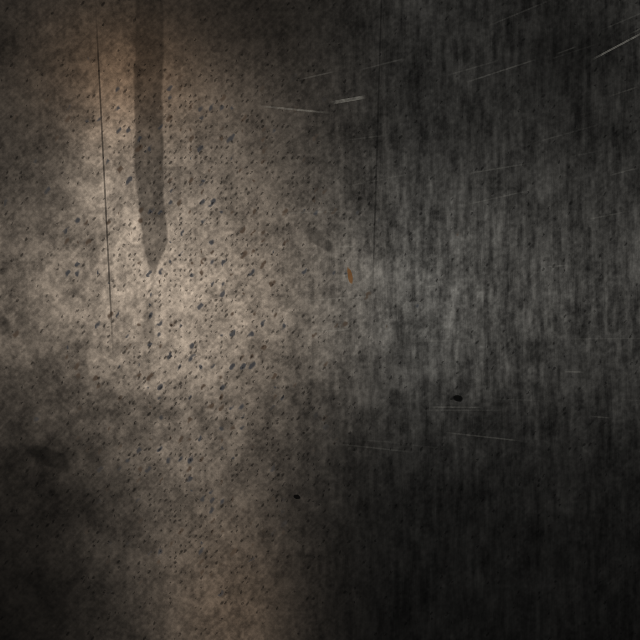
Reproduce this texture procedurally as a WebGL 2 fragment shader.

```glsl
#version 300 es
precision highp float;
// Weathered concrete wall: warm lit column, damp drip, pits, vertical grain and fanned scratches.
uniform vec2 u_resolution;
out vec4 outColor;

const vec3 WARM_TINT = vec3(1.10, 1.0, 0.89);
const vec3 COOL_TINT = vec3(1.02, 1.0, 0.95);
const vec3 RUST_TINT = vec3(1.25, 1.0, 0.78);
const vec3 PIT_BLUE = vec3(0.17, 0.18, 0.20);
const vec3 PIT_BROWN = vec3(0.25, 0.20, 0.16);
const vec3 SCRATCH_COLOR = vec3(0.56, 0.55, 0.51);
const vec3 RUST_COLOR = vec3(0.40, 0.25, 0.12);
const float COLUMN_LIGHT = 0.22;
const float BAND_LIGHT = 0.22;
const float DRIP_SHADE = 0.66;
const float GRAIN_AMOUNT = 0.55;
const float MOTTLE_AMOUNT = 0.42;
const float STREAK_AMOUNT = 0.85;
const int SCRATCH_COUNT = 46;

float hash(vec2 c) {
  vec3 q = fract(c.xyx * 0.1031);
  q += dot(q, q.yzx + 33.33);
  return fract((q.x + q.y) * q.z);
}

float valueNoise(vec2 p) {
  vec2 i = floor(p), f = fract(p);
  f = f * f * (3.0 - 2.0 * f);
  return mix(mix(hash(i), hash(i + vec2(1, 0)), f.x),
             mix(hash(i + vec2(0, 1)), hash(i + vec2(1, 1)), f.x), f.y);
}

// Layered noise centered on zero.
float fbm(vec2 p) {
  float sum = 0.0, amp = 0.53;
  for (int i = 0; i < 4; i++) {
    sum += amp * (valueNoise(p) - 0.5);
    p = mat2(1.6, 1.2, -1.2, 1.6) * p + 17.3;
    amp *= 0.5;
  }
  return sum;
}

float bell(float x) { return exp(-x * x); }
float glow(vec2 p, vec2 center, vec2 size) { return bell(length((p - center) / size)); }

// Soft elliptical spot, turned by an angle.
float spot(vec2 p, vec2 center, vec2 radius, float angle) {
  float c = cos(angle), s = sin(angle);
  return 1.0 - smoothstep(0.65, 1.1, length(mat2(c, -s, s, c) * (p - center) / radius));
}

// Thin line that fades towards both ends.
float stroke(vec2 p, vec2 center, float halfLength, float slope, float width) {
  vec2 dir = normalize(vec2(1.0, slope)), d = p - center;
  float across = abs(dot(d, vec2(-dir.y, dir.x)));
  return (1.0 - smoothstep(width, width + 1.0 / u_resolution.y, across))
       * (1.0 - smoothstep(0.5, 1.0, abs(dot(d, dir)) / halfLength));
}

// Cellular pits: x is coverage, y is a random tone.
vec2 pits(vec2 p, float scale, float density) {
  vec2 q = p * scale + 0.4 * (valueNoise(p * scale * 3.0) - 0.5);
  vec2 cell = floor(q);
  vec2 d = fract(q) - 0.35 - 0.3 * vec2(hash(cell + 2.1), hash(cell + 8.8));
  d.x = d.x * 1.35 - d.y * 0.4;
  float radius = mix(0.10, 0.31, hash(cell + 14.2));
  float edge = 0.06 + scale / u_resolution.y;
  float cover = 1.0 - smoothstep(radius - edge, radius + edge, length(d));
  return vec2(cover * step(hash(cell + 5.7), density), hash(cell + 31.4));
}

float wallLight(vec2 p) {
  float drop = 1.0 - p.y, center = 0.20 + 0.15 * drop;
  float width = p.x < center ? 0.17 : mix(0.23, 0.125, drop);
  float column = bell((p.x - center) / width) * smoothstep(-0.08, 0.22, drop);
  float band = bell((p.y - 0.54) / 0.2) * (1.0 - 0.45 * smoothstep(0.5, 1.0, p.x));
  return mix(0.06, 0.145, p.y) + COLUMN_LIGHT * column + BAND_LIGHT * band
       + 0.08 * glow(p, vec2(0.175, 0.77), vec2(0.045, 0.14))
       - 0.04 * glow(p, vec2(0.88, 0.92), vec2(0.08, 0.1))
       - 0.04 * glow(p, vec2(0.36, 0.97), vec2(0.15, 0.09));
}

// Damp run with wavering sides and a narrowing foot.
float drip(vec2 p) {
  p.x += 0.008 * fbm(p * vec2(25.0, 35.0));
  float left = mix(0.222, 0.211, smoothstep(0.62, 0.76, p.y));
  float right = 0.254 + 0.007 * bell((p.y - 0.62) / 0.05);
  float halfWidth = 0.5 * (right - left) * mix(0.1, 1.0, smoothstep(0.56, 0.63, p.y));
  float side = abs(p.x - 0.5 * (left + right)) - halfWidth;
  float run = (1.0 - smoothstep(-0.002, 0.003, side)) * smoothstep(0.555, 0.59, p.y);
  return run * (1.0 - 0.6 * smoothstep(0.84, 1.0, p.y)) + 0.45 * spot(p, vec2(0.233, 0.49), vec2(0.011, 0.045), 0.0);
}

void main() {
  vec2 p = gl_FragCoord.xy / u_resolution;
  float rightSide = smoothstep(0.38, 0.68, p.x);
  // Broad light and surface grain
  float mottle = fbm(p * 14.0), blotch = fbm(p * 48.0 + 9.0), grain = fbm(p * 190.0 + 40.0);
  float streak = fbm(p * vec2(150.0, 24.0) + 3.0) * mix(0.2, 1.0, rightSide);
  float brushed = valueNoise(vec2(p.x + p.y, p.y - p.x) * vec2(45.0, 260.0)) - 0.5;
  vec2 rough = p + 0.012 * vec2(mottle, blotch);
  float relief = 1.0 + MOTTLE_AMOUNT * (mottle + blotch) + GRAIN_AMOUNT * grain + STREAK_AMOUNT * streak + 0.13 * brushed;
  float light = wallLight(p + 0.05 * vec2(mottle, blotch)) * max(relief, 0.2);
  float rust = 0.8 * glow(p, vec2(0.19, 0.91), vec2(0.15, 0.11)) + 0.45 * glow(p, vec2(0.37, 0.03), vec2(0.12, 0.15));
  vec3 color = light * mix(mix(WARM_TINT, COOL_TINT, rightSide), RUST_TINT, rust);
  // Drip and brown patches
  color *= mix(1.0, DRIP_SHADE, drip(p));
  color *= 1.0 - 0.28 * (spot(rough, vec2(0.075, 0.285), vec2(0.045, 0.015), -0.4)
    + spot(rough, vec2(0.5, 0.625), vec2(0.03, 0.011), -0.6) + spot(rough, vec2(0.0, 0.492), vec2(0.02, 0.014), -0.4));
  // Pits, dark holes and a rust fleck
  float pitZone = bell((p.x - 0.31) / 0.17) * smoothstep(0.0, 0.2, p.y) * (1.0 - smoothstep(0.78, 0.95, p.y));
  vec2 large = pits(p, 62.0, 0.36 * pitZone);
  color = mix(color, mix(PIT_BROWN, PIT_BLUE, step(0.55, large.y)), 0.72 * large.x * smoothstep(0.1, 0.4, light));
  color *= 1.0 - 0.42 * pits(p + 0.37, 125.0, 0.06 + 0.34 * pitZone).x;
  color *= 1.0 - 0.75 * (spot(rough, vec2(0.715, 0.377), vec2(0.008, 0.005), 0.1)
    + spot(rough, vec2(0.465, 0.222), vec2(0.006, 0.004), 0.0));
  color = mix(color, RUST_COLOR, 0.75 * spot(rough, vec2(0.549, 0.571), vec2(0.004, 0.015), 0.25));
  // Upright hairline cracks
  color *= 1.0 - 0.4 * stroke(p.yx, vec2(0.72, 0.163), 0.3, -0.05, 0.0005);
  color *= 1.0 - 0.25 * stroke(p.yx, vec2(0.8, 0.59), 0.3, 0.03, 0.0005);
  // Bright scratches, then the faint fan
  float scratches = 0.65 * stroke(p, vec2(0.965, 0.928), 0.05, 0.53, 0.0008)
    + 0.6 * stroke(p, vec2(0.545, 0.844), 0.03, 0.18, 0.002) + 0.45 * stroke(p, vec2(0.46, 0.829), 0.06, -0.1, 0.0007);
  for (int i = 0; i < SCRATCH_COUNT; i++) {
    float id = float(i);
    vec2 center = mix(vec2(0.48, 0.3), vec2(1.02, 1.0), vec2(hash(vec2(id, 1.3)), hash(vec2(id, 7.9))));
    float slope = 0.8 * (center.y - 0.42) * center.x + 0.12 * (hash(vec2(id, 4.4)) - 0.5);
    float halfLength = mix(0.015, 0.075, hash(vec2(id, 9.2)));
    scratches += 0.26 * hash(vec2(id, 6.1)) * stroke(p, center, halfLength, slope, 0.0004);
  }
  color = mix(color, SCRATCH_COLOR, min(scratches, 0.8) * (0.65 + 0.7 * grain));
  outColor = vec4(clamp(color, 0.0, 1.0), 1.0);
}
```
